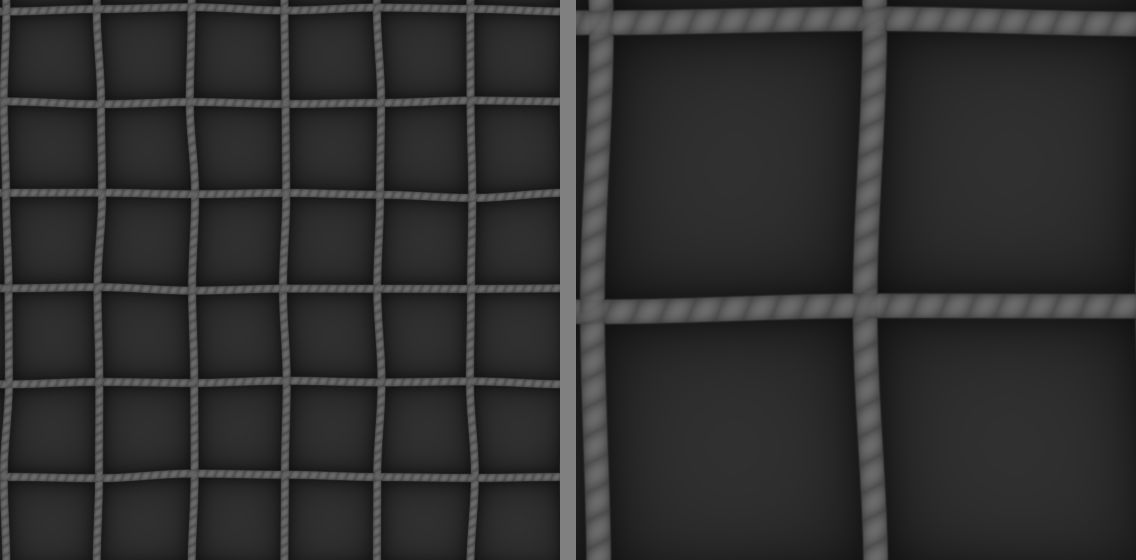
Left: the whole. Right: its middle third, enlarged.
A WebGL 2 fragment shader for this pattern:

```glsl
#version 300 es
precision highp float;

uniform vec2 u_resolution;
out vec4 fragColor;

const float REPEATS = 6.0;
const float ROPE_RADIUS = 0.045;

// Random sideways shift of one knot, wrapping at the canvas edge
float knotShift(vec2 knot, float seed) {
    vec2 k = mod(knot, REPEATS);
    float h = fract(sin(dot(k, vec2(12.99, 78.23)) + seed) * 4375.85);
    return (h - 0.5) * 0.065;
}

// Signed distance across the nearest rope that runs along p.y
float ropeOffset(vec2 p, float seed) {
    vec2 knot = vec2(floor(p.x + 0.5), floor(p.y));
    float bend = smoothstep(0.0, 1.0, fract(p.y));
    float shift = mix(knotShift(knot, seed), knotShift(knot + vec2(0.0, 1.0), seed), bend);
    return p.x - knot.x - shift;
}

// Grey of a twisted rope: round profile crossed by slanted strands
float ropeShade(float across, float along, float slant) {
    float r = across / ROPE_RADIUS;
    float profile = sqrt(max(1.0 - r * r, 0.0));
    float strand = 0.5 + 0.5 * cos(6.2831853 * (along * 10.0 - r * slant));
    return 0.21 + profile * (0.10 + 0.11 * sqrt(strand));
}

float ropeMask(float across, float blur) {
    return 1.0 - smoothstep(-blur, blur, abs(across) - ROPE_RADIUS);
}

void main() {
    vec2 p = gl_FragCoord.xy / u_resolution * REPEATS + vec2(-0.063, 0.092);
    float blur = max(REPEATS / min(u_resolution.x, u_resolution.y), 0.006);

    // Offsets from the upright and the level rope
    vec2 across = vec2(ropeOffset(p, 1.7), ropeOffset(p.yx, 5.3));

    // Backing, darkened near the ropes
    vec2 light = 1.0 - exp(-abs(across) / 0.11);
    float grey = 0.05 + 0.142 * light.x * light.y;

    // Ropes, merged where they cross
    float upright = ropeShade(across.x, p.y, 0.22);
    float level = ropeShade(across.y, p.x, 0.18);
    vec2 mask = vec2(ropeMask(across.x, blur), ropeMask(across.y, blur));
    float crossing = mask.x * mask.y;
    float rope = mix(mix(level, upright, step(mask.y, mask.x)), max(upright, level) * 0.94, crossing);
    grey = mix(grey, rope, max(mask.x, mask.y));

    fragColor = vec4(vec3(grey), 1.0);
}
```
